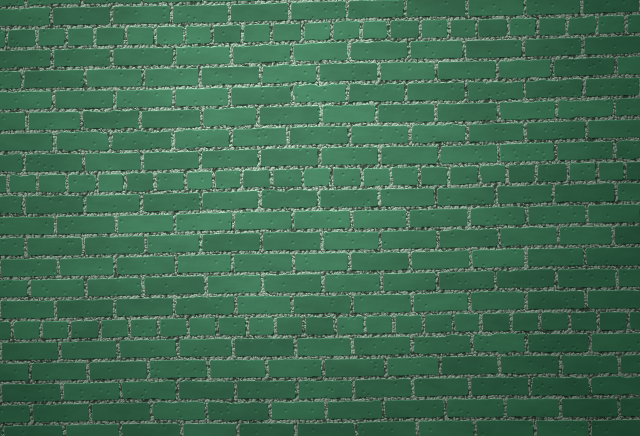
Reproduce this texture procedurally as a Shadertoy shader.

```glsl
// Green painted brick wall: running bond, a header course every seventh row, rough pale joints.

const float ROWS = 20.96;               // courses over the canvas height
const float ROW_START = 0.38;           // part of a course cut off at the top
const float BRICK_LENGTH = 0.135;       // joint-to-joint, in canvas heights
const float HEADER_PERIOD = 7.0;        // one header course in this many
const float JOINT = 0.0078;             // mortar width
const float CORNER = 0.005;             // brick corner radius
const float EDGE_WEAR = 0.0011;         // raggedness of brick edges
const float JOINT_JITTER = 0.045;       // sideways drift of upright joints
const float GRIT_SCALE = 125.0;         // mortar grains per canvas height
const float PIT_SCALE = 62.0;           // paint pits per canvas height
const float RELIEF_GAIN = 0.62;         // strength of the raking light
const vec2 LIGHT_DIR = vec2(-0.35, 0.94);
const vec2 GLOW_CENTER = vec2(0.61, 0.73);
const float GLOW_RADIUS = 1.2;

const vec3 PAINT_LIT = vec3(0.285, 0.515, 0.385);
const vec3 PAINT_DIM = vec3(0.115, 0.270, 0.185);
const vec3 GROUT_PALE = vec3(0.60, 0.70, 0.62);
const vec3 GROUT_DARK = vec3(0.24, 0.32, 0.26);

vec2 hash2(vec2 c) {
    c = vec2(dot(c, vec2(127.1, 311.7)), dot(c, vec2(269.5, 183.3)));
    return fract(sin(c) * 43758.5);
}

// Layered, rotated sines, roughly -1 to 1
float waves(vec2 p) {
    float sum = 0.0, amp = 0.5;
    for (int i = 0; i < 4; i++) {
        p = mat2(0.8, 0.6, -0.6, 0.8) * p * 1.9 + 1.7;
        sum += amp * sin(p.x + 1.5 * sin(p.y));
        amp *= 0.65;
    }
    return sum;
}

// Cellular noise: distance to the nearest point, and that point's random value
vec2 cells(vec2 p) {
    vec2 base = floor(p), nearest = vec2(9.0, 0.0);
    for (int y = -1; y <= 1; y++)
    for (int x = -1; x <= 1; x++) {
        vec2 cell = base + vec2(x, y), seed = hash2(cell);
        float d = length(cell + 0.15 + 0.7 * seed - p);
        if (d < nearest.x) nearest = vec2(d, hash2(cell + 41.0).x);
    }
    return nearest;
}

float jointAt(float column, float row) {
    return column + JOINT_JITTER * (2.0 * hash2(vec2(column, row)).x - 1.0);
}

// Signed distance to the brick around p; id receives its column and row
float brickDistance(vec2 p, out vec2 id) {
    // Courses climb to the right, less so near the floor
    float down = 1.0 - p.y;
    float tilt = p.x * (0.0236 - 0.015 * down * down);
    float v = (down + tilt) * ROWS - ROW_START + 0.0012 * ROWS * sin(9.0 * p.x + 5.0 * down);
    float row = floor(v);

    bool header = mod(row, HEADER_PERIOD) == 1.0;
    float pitch = header ? 0.5 * BRICK_LENGTH : BRICK_LENGTH;
    float offset = header ? 0.24 : (mod(row, 2.0) == 0.0 ? 0.92 : 0.42);
    float u = (p.x - 0.02 * down * down * down) / pitch - offset;
    float column = floor(u);
    if (u < jointAt(column, row)) column -= 1.0;
    else if (u > jointAt(column + 1.0, row)) column += 1.0;
    id = vec2(column, row);

    // Rounded box between the neighbouring joints
    float left = jointAt(column, row), right = jointAt(column + 1.0, row);
    vec2 local = vec2((u - 0.5 * (left + right)) * pitch, (v - row - 0.5) / ROWS);
    vec2 halfSize = 0.5 * (vec2((right - left) * pitch, 1.0 / ROWS) - JOINT);
    vec2 q = abs(local) - halfSize + CORNER;
    float box = length(max(q, 0.0)) + min(max(q.x, q.y), 0.0) - CORNER;

    float wear = EDGE_WEAR * (0.7 + 2.2 * pow(hash2(id + 7.0).y, 4.0));
    return box + wear * waves(p * 38.0 + id * 3.1);
}

// Surface height; face is 1 on bricks and 0 in joints
float relief(vec2 p, out float face, out float grit, out vec2 id) {
    float soft = max(0.0013, 0.6 / iResolution.y);
    face = 1.0 - smoothstep(-soft, soft, brickDistance(p, id));
    grit = cells(p * GRIT_SCALE + 0.5 * waves(p * 60.0)).x;
    vec2 pit = cells(p * PIT_SCALE);
    float pits = step(0.84, pit.y) * (1.0 - smoothstep(0.08, 0.26, pit.x));
    float brick = 1.0 + 0.09 * waves(p * 24.0) - 0.35 * pits;
    return mix(0.9 - 1.0 * grit, brick, face);
}

void mainImage(out vec4 fragColor, in vec2 fragCoord) {
    vec2 p = fragCoord / iResolution.y;
    float face, grit, unusedFace, unusedGrit;
    vec2 id, unusedId;

    // Raking light from above
    vec2 stepToLight = LIGHT_DIR * max(0.0014, 0.5 / iResolution.y);
    float slope = relief(p - stepToLight, unusedFace, unusedGrit, unusedId)
                - relief(p + stepToLight, unusedFace, unusedGrit, unusedId);
    relief(p, face, grit, id);

    // Broad glow, brick tone and paint mottling
    float glow = 1.0 - smoothstep(0.0, GLOW_RADIUS, length(p - GLOW_CENTER));
    float tone = 0.93 + 0.14 * hash2(id).x + 0.05 * waves(p * vec2(9.0, 22.0));
    vec3 paint = mix(PAINT_DIM, PAINT_LIT, glow) * tone;
    vec3 grout = mix(GROUT_PALE, GROUT_DARK, smoothstep(0.2, 0.75, grit + 0.1 * waves(p * 15.0)));
    grout *= 0.55 + 0.5 * glow;

    vec3 color = mix(grout, paint, face) * clamp(1.0 + RELIEF_GAIN * slope, 0.35, 1.75);
    fragColor = vec4(color, 1.0);
}
```
